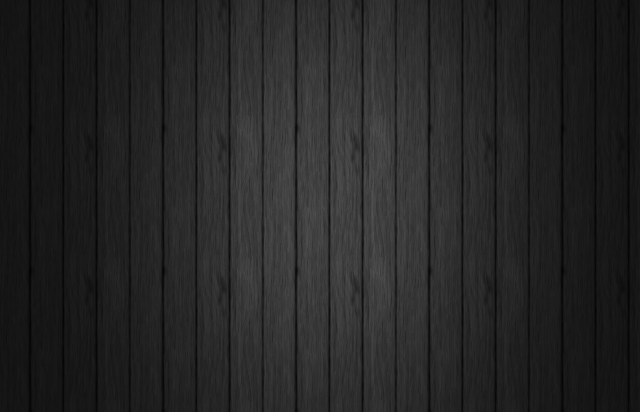
This texture is drawn by a Shadertoy shader. Its source:

```glsl
const float TAU = 6.2831853;

vec2 hash2(vec2 p) {
    return fract(sin(vec2(dot(p, vec2(127.1, 311.7)), dot(p, vec2(269.5, 183.3)))) * 43758.55);
}

// Cellular noise that repeats after 'period' cells: nearest distance, cell tone
vec2 cells(vec2 p, vec2 period) {
    vec2 base = floor(p);
    vec2 nearest = vec2(8.0, 0.0);
    for (int j = -1; j <= 1; j++) {
        for (int i = -1; i <= 1; i++) {
            vec2 cell = base + vec2(i, j);
            vec2 rnd = hash2(mod(cell, period));
            float d = length(cell + rnd - p);
            if (d < nearest.x) nearest = vec2(d, fract(rnd.x * 7.0 + rnd.y * 5.0));
        }
    }
    return nearest;
}

// Vertical fibres; p.x counts planks (0 to 4), p.y spans one repeat
float fibres(vec2 p, vec2 density) {
    vec2 c = cells(p * density, vec2(4.0, 1.0) * density);
    return c.y - 0.5 + 0.5 * (c.x - 0.45);
}

// Sparse short dark pores
float pores(vec2 p, vec2 density) {
    vec2 c = cells(p * density, vec2(4.0, 1.0) * density);
    return step(0.75, c.y) * (1.0 - smoothstep(0.1, 0.5, c.x));
}

// Curved growth lines made of layered sines
float figure(vec2 p, float plank) {
    float x = fract(p.x) - 0.5;
    float bend = sin(TAU * p.y + plank * 2.1) + 0.3 * sin(TAU * 2.0 * p.y + plank);
    float phase = x * 6.0 + bend * exp(-14.0 * x * x);
    return sin(TAU * phase) + 0.6 * sin(TAU * phase * 2.3 + 2.0 * bend);
}

float blot(vec2 p, vec2 centre, vec2 size) {
    vec2 d = (p - centre) / size;
    return exp(-dot(d, d));
}

// Dark flecks in one plank and bruises along one seam
float knots(vec2 p) {
    float dark = 0.0;
    for (int i = 0; i < 4; i++) {
        float k = float(i);
        vec2 at = vec2(1.79 + 0.07 * sin(k * 2.4), 0.08 + 0.07 * k + 0.02 * sin(k * 5.0));
        dark += (0.26 + 0.1 * sin(k * 1.9)) * blot(p, at, vec2(0.07, 0.032));
    }
    vec2 s = vec2(mod(p.x + 2.0, 4.0) - 2.0, fract(p.y + 0.5) - 0.5);
    dark += 0.5 * blot(s, vec2(0.03, 0.0), vec2(0.07, 0.035));
    dark += 0.25 * blot(s, vec2(-0.04, 0.07), vec2(0.05, 0.03));
    return min(dark, 0.55);
}

void mainImage(out vec4 fragColor, in vec2 fragCoord) {
    vec2 uv = fragCoord / iResolution.xy;
    vec2 pos = fragCoord / iResolution.x;

    // Boards repeat every four planks and about three times in height
    float across = (pos.x - 0.0469) / 0.05197;
    vec2 p = vec2(mod(across, 4.0), fract((0.444 - pos.y) / 0.2225));
    float plank = floor(p.x);

    // Long wood grain with a slight drift along its length
    vec2 q = p;
    q.x += 0.02 * sin(TAU * p.y + plank * 1.7) + 0.006 * sin(TAU * 3.0 * p.y + p.x * 5.0);
    float grain = 0.15 * fibres(q, vec2(24.0, 3.0));
    grain += 0.1 * fibres(q, vec2(10.0, 2.0));
    grain += 0.13 * fibres(q, vec2(26.0, 16.0));
    grain -= 0.13 * pores(q, vec2(18.0, 8.0)) - 0.015;
    float strength = plank == 1.0 || plank == 2.0 ? 0.04 : 0.02;
    grain += strength * figure(q, plank);
    float wood = 1.0 + grain + 0.04 * sin(plank * 2.0 + 3.6);
    wood *= 1.0 - knots(p);

    // Seams: soft narrow groove of uneven depth with a lit right edge
    float seam = across - floor(across + 0.5);
    float joint = mod(floor(across + 0.5), 4.0);
    seam += 0.003 * sin(TAU * 2.0 * p.y + joint);
    float wear = 0.06 * sin(TAU * 3.0 * p.y + joint * 2.0) + 0.05 * sin(TAU * 11.0 * p.y + joint);
    float depth = 0.62 - (joint == 3.0 ? 0.12 : 0.0) + wear;
    float lip = (seam - 0.08) / 0.03;
    wood *= 1.0 - 0.17 * exp(-abs(seam) / 0.07);
    wood += 0.09 * exp(-lip * lip);
    wood *= 1.0 - depth * exp(-seam * seam / 0.0011);

    // Tall oval glow fading to nearly black sides
    vec2 g = (uv - vec2(0.515, 0.52)) / vec2(0.285, 0.65);
    float light = 0.074 + 0.19 * exp(-dot(g, g));

    fragColor = vec4(vec3(light * wood), 1.0);
}
```
